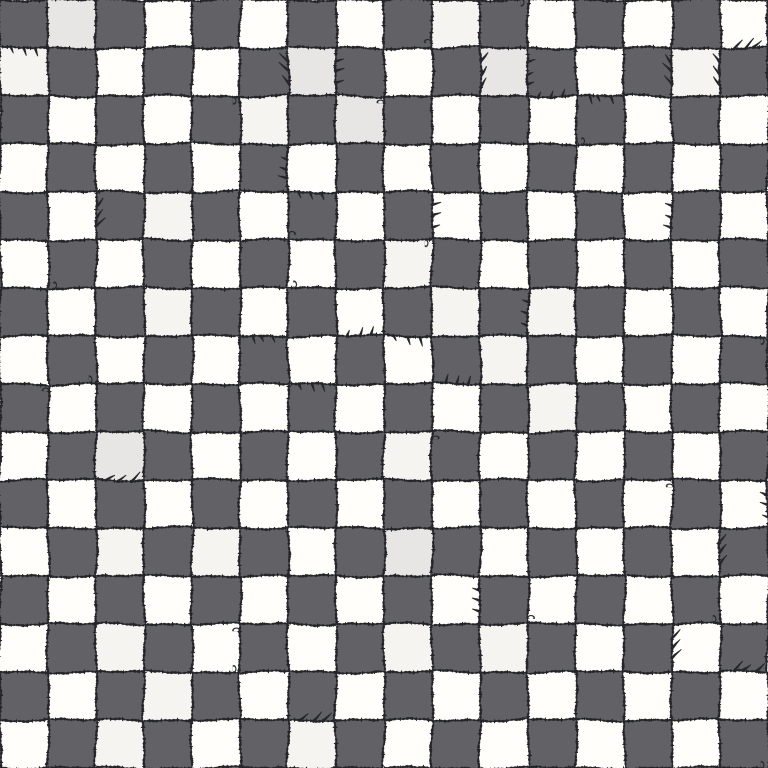
Write a WebGL 2 fragment shader that draws this pattern.

```glsl
#version 300 es
precision highp float;
// Hand-inked checkerboard of 16 by 16 cells: grey and white squares in wavering ink.
// Each grid line is bent and thickened by layered sines that wrap around the canvas;
// hashes pick the tinted squares and the edges that carry barbs or small curls.

uniform vec2 u_resolution;
out vec4 fragColor;

const float CELLS = 16.0;
const float TAU = 6.2831853;

float hash(vec2 p) {
    vec3 q = fract(p.xyx * 0.1031);
    q += dot(q, q.yzx + 33.33);
    return fract((q.x + q.y) * q.z);
}

// Distance to a pen stroke from a to b that thins towards b
float taperedStroke(vec2 p, vec2 a, vec2 b, float halfWidth) {
    vec2 ab = b - a;
    float h = clamp(dot(p - a, ab) / dot(ab, ab), 0.0, 1.0);
    return length(p - a - ab * h) - halfWidth * (1.0 - 0.7 * h);
}

// Barbs and curls beside one edge; p.x runs across it, p.y along it
float scratches(vec2 p, vec2 id) {
    float kind = hash(id + 7.3);
    float side = hash(id + 19.1) < 0.5 ? -1.0 : 1.0;
    float d = 1.0;
    if (kind < 0.055) {
        // A short row of teeth, or longer slanting ticks
        float lean = kind < 0.025 ? 0.17 : 0.05;
        for (int k = 0; k < 3; k++) {
            float r = hash(id + 31.7 * float(k + 1));
            vec2 foot = vec2(0.0, 0.2 + 0.23 * float(k) + 0.1 * r);
            vec2 tip = foot + vec2(side * (0.1 + 0.09 * r), lean);
            d = min(d, taperedStroke(p, foot, tip, 0.032));
        }
    } else if (kind < 0.11) {
        // An open curl near a corner
        vec2 c = p - vec2(side * 0.075, hash(id + 3.9) < 0.5 ? 0.13 : 0.87);
        float ring = abs(length(c * vec2(0.8, 1.15)) - 0.052) - 0.013;
        d = max(ring, -c.y - 0.02);
    }
    return d;
}

// Nearest grid line: x is the signed offset from it, y the distance to its ink
vec2 inkedLine(vec2 p, float seed) {
    float index = round(p.x);
    float wrapped = mod(index, CELLS);
    float phase = TAU * hash(vec2(wrapped, seed));
    float a = TAU * p.y / CELLS;
    vec2 id = vec2(wrapped + seed, floor(p.y));
    float t = fract(p.y);

    // Slow waver, fine tremble and a slight tilt of each segment
    float bend = 0.017 * sin(5.0 * a + phase) + 0.014 * sin(13.0 * a + 2.0 * phase)
               + 0.006 * sin(53.0 * a + 3.0 * phase);
    bend += 0.045 * (hash(id) - 0.5) * (t - 0.5);
    float x = p.x - index - bend;

    // Uneven pen pressure with occasional blots
    float tremor = sin(71.0 * a + phase) * sin(113.0 * a + 5.0 * phase);
    float blot = sin(29.0 * a + 4.0 * phase) * sin(167.0 * a + phase);
    float halfWidth = 0.021 + 0.009 * tremor + 0.022 * smoothstep(0.55, 1.0, blot);

    return vec2(x, min(abs(x) - halfWidth, scratches(vec2(x, t), id)));
}

void main() {
    vec2 p = gl_FragCoord.xy / u_resolution * CELLS;
    float pixel = CELLS / min(u_resolution.x, u_resolution.y);

    vec2 upright = inkedLine(p, 0.0);
    vec2 level = inkedLine(p.yx, 40.0);
    vec2 offset = vec2(upright.x, level.x);

    // Which square we are in, and a softened checker sign
    vec2 corner = round(p);
    vec2 cell = mod(corner - 1.0 + step(0.0, offset), CELLS);
    vec2 s = clamp(offset / (0.7 * pixel), -1.0, 1.0);
    float parity = 1.0 - 2.0 * mod(corner.x + corner.y, 2.0);
    float lightness = 0.5 + 0.5 * s.x * s.y * parity;

    // White squares, a few of them cream or pale grey
    float pick = hash(cell + 71.0);
    vec3 white = vec3(1.0, 0.998, 0.98);
    if (pick < 0.16) white = vec3(0.96, 0.955, 0.945);
    if (pick < 0.07) white = vec3(0.905, 0.9, 0.895);

    vec3 grey = vec3(0.38, 0.382, 0.4);
    vec3 ink = vec3(0.14, 0.145, 0.165);
    vec3 color = mix(grey, white, lightness);
    float inkDistance = min(upright.y, level.y);
    color = mix(color, ink, 1.0 - smoothstep(-0.7 * pixel, 0.7 * pixel, inkDistance));
    fragColor = vec4(color, 1.0);
}
```
